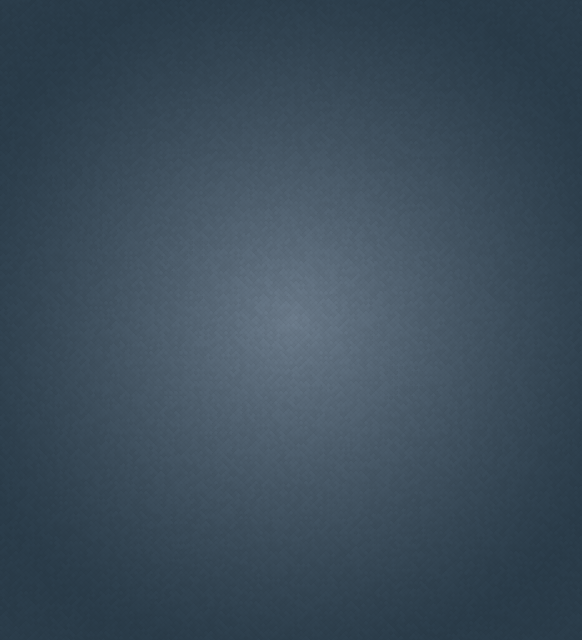
A Shadertoy shader for this background:

```glsl
// Slate blue woven cloth with a soft round glow in the middle.

const vec3 EDGE_COLOR = vec3(0.163, 0.232, 0.285);
const vec3 GLOW_COLOR = vec3(0.410, 0.470, 0.530);
const vec2 GLOW_CENTER = vec2(0.003, 0.0);
const float GLOW_RADIUS = 0.55;
const float GLOW_FALLOFF = 1.3;
const float CELLS_PER_HEIGHT = 128.0;
const float WEAVE_STRENGTH = 0.045;
const float GRAIN_STRENGTH = 0.055;

float hash(vec2 p) {
    vec3 q = fract(vec3(p.xyx) * 0.1031);
    q += dot(q, q.yzx + 33.33);
    return fract((q.x + q.y) * q.z);
}

// Glow weight: 1 at the center, 0 at the radius and beyond.
float radialGlow(vec2 p, vec2 center, float radius, float falloff) {
    return pow(max(1.0 - length(p - center) / radius, 0.0), falloff);
}

// Diagonal basket weave: threads swap direction in alternate cells.
float basketWeave(vec2 p, float pixel) {
    vec2 cell = floor(p);
    vec2 local = fract(p) - 0.5;
    float parity = mod(cell.x + cell.y, 2.0);
    float across = mix(local.x, local.y, parity);
    float along = mix(local.y, local.x, parity);
    float thread = 1.0 - smoothstep(0.2, 0.3 + pixel, abs(across));
    float gap = smoothstep(0.5 - 0.5 * pixel, 0.5, abs(along));
    return thread * (1.0 - 0.5 * gap) - 0.5;
}

void mainImage(out vec4 fragColor, in vec2 fragCoord) {
    vec2 p = (fragCoord - 0.5 * iResolution.xy) / iResolution.y;

    // Soft central light
    float glow = radialGlow(p, GLOW_CENTER, GLOW_RADIUS, GLOW_FALLOFF);
    vec3 color = mix(EDGE_COLOR, GLOW_COLOR, glow);

    // Fabric threads with uneven brightness, on axes turned by 45 degrees
    vec2 fabric = vec2(p.x + p.y, p.y - p.x) * CELLS_PER_HEIGHT;
    float pixel = min(CELLS_PER_HEIGHT * 1.414 / iResolution.y, 0.5);
    float weave = basketWeave(fabric, pixel);
    float grain = hash(floor(fabric) + 400.0) - 0.5;
    color *= 1.0 + WEAVE_STRENGTH * weave + GRAIN_STRENGTH * grain;

    fragColor = vec4(color, 1.0);
}
```
